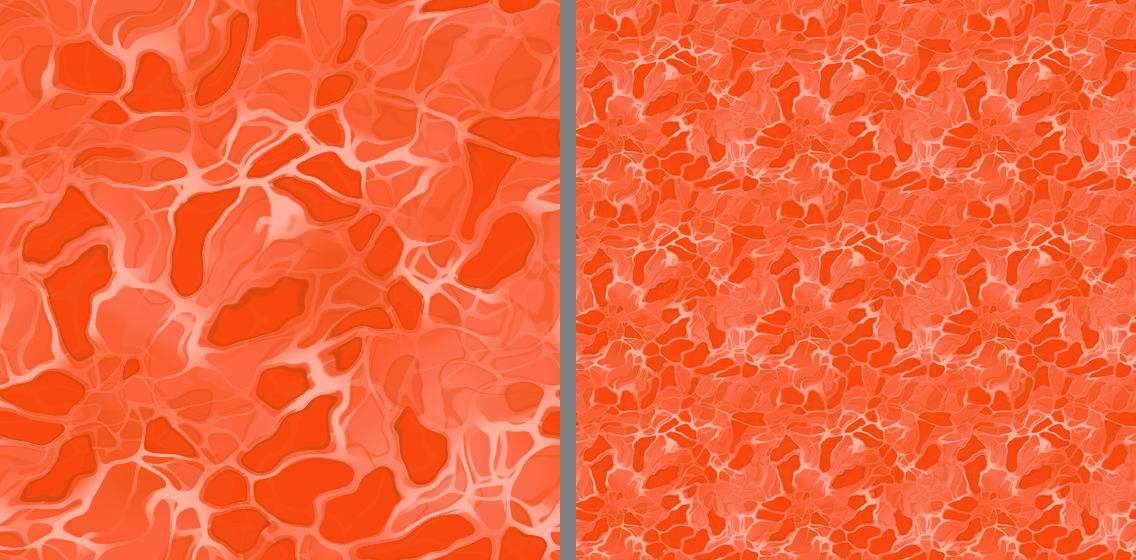
Left, the tile; right, the same tile 3 across and 3 down.
A WebGL 1 fragment shader for this texture:

```glsl
precision highp float;
// Seamless coral marbling: rounded orange pebbles bound by pale branching veins.
// Two sheared, warped Voronoi layers with soft-minimum borders are painted over
// a cloudy base; every lattice and noise wraps, so the tile repeats cleanly.
#define WARP_BROAD 0.100   // large bends of the cells
#define WARP_MID 0.044     // lobes of the cells
#define WARP_FINE 0.012    // small wobbles of the borders
#define ROUNDNESS 15.0     // lower is rounder
#define DARK_SHARE 0.33    // share of deep orange pebbles
#define RIM_WIDTH 0.055    // brown outline of a pebble
#define VEIN_WIDTH 0.050   // typical half width of a vein
#define FINE_VEINS 0.60    // opacity of the faint network
#define GLAZE 0.62         // opacity of the translucent cells
#define FOLDS 0.55         // opacity of the fold lines
#define SHADOW 0.42        // opacity of the dark line beside a vein
uniform vec2 u_resolution;

const vec3 DEEP = vec3(0.965, 0.270, 0.045);
const vec3 RUST = vec3(0.945, 0.325, 0.11);
const vec3 BROWN = vec3(0.82, 0.27, 0.04);
const vec3 ORANGE = vec3(0.985, 0.370, 0.20);
const vec3 CORAL = vec3(0.985, 0.425, 0.295);
const vec3 PINK = vec3(0.99, 0.52, 0.41);
const vec3 PALE = vec3(1.0, 0.69, 0.62);

vec2 hash2(vec2 c) {
  vec3 h = fract(c.xyx * vec3(0.1031, 0.1030, 0.0973));
  h += dot(h, h.yzx + 33.33);
  return fract((h.xx + h.yz) * h.zy);
}

float cornerSlope(vec2 cell, vec2 offset, float period, float seed) {
  float angle = 6.28318 * hash2(mod(cell, period) + seed).x;
  return dot(vec2(cos(angle), sin(angle)), offset);
}

// Gradient noise on the unit tile, with a whole number of lattice cells.
float noise(vec2 uv, float period, float seed) {
  vec2 p = uv * period, i = floor(p), f = p - i, x = vec2(1.0, 0.0);
  vec2 s = f * f * f * (f * (f * 6.0 - 15.0) + 10.0);
  float low = mix(cornerSlope(i, f, period, seed),
                  cornerSlope(i + x, f - x, period, seed), s.x);
  float high = mix(cornerSlope(i + x.yx, f - x.yx, period, seed),
                   cornerSlope(i + 1.0, f - 1.0, period, seed), s.x);
  return mix(low, high, s.y);
}

float cloudAt(vec2 uv) { return noise(uv, 3.0, 71.0); }

// Wraps a sheared lattice cell; grid holds columns, rows and rise per tile.
vec2 wrapCell(vec2 cell, vec3 grid) {
  float turns = floor(cell.x / grid.x);
  cell += turns * vec2(-grid.x, grid.z);
  return vec2(cell.x, mod(cell.y, grid.y));
}

vec2 cellPoint(vec2 cell, vec3 grid, float seed) {
  return 0.02 + 0.96 * hash2(wrapCell(cell, grid) + seed);
}

// Returns rounded border distance, a random value and the cloud of the cell.
vec3 pebbles(vec2 uv, vec3 grid, float seed) {
  vec2 p = vec2(uv.x * grid.x, uv.y * grid.y - uv.x * grid.z);
  vec2 base = floor(p), home = base, toHome = vec2(0.0);
  float nearest = 9.0, sum = 0.0;
  for (int j = -1; j <= 1; j++)
  for (int i = -1; i <= 1; i++) {
    vec2 cell = base + vec2(float(i), float(j));
    vec2 r = cell + cellPoint(cell, grid, seed) - p;
    if (dot(r, r) < nearest) { nearest = dot(r, r); home = cell; toHome = r; }
  }
  for (int j = -2; j <= 2; j++)
  for (int i = -2; i <= 2; i++) {
    if (i == 0 && j == 0) continue;
    vec2 cell = home + vec2(float(i), float(j));
    vec2 r = cell + cellPoint(cell, grid, seed) - p;
    sum += exp(-ROUNDNESS * dot(0.5 * (toHome + r), normalize(r - toHome)));
  }
  vec2 center = (p + toHome) / grid.x;
  center.y = (center.y * grid.x + center.x * grid.z) / grid.y;
  float random = hash2(wrapCell(home, grid) + seed + 57.0).y;
  return vec3(-log(sum) / ROUNDNESS, random, cloudAt(center));
}

void main() {
  vec2 uv = gl_FragCoord.xy / u_resolution;
  vec2 broad = vec2(noise(uv, 4.0, 3.0), noise(uv, 4.0, 19.0));
  vec2 lobes = vec2(noise(uv, 9.0, 31.0), noise(uv, 9.0, 47.0));
  vec2 wobble = vec2(noise(uv, 23.0, 53.0), noise(uv, 23.0, 61.0));
  vec2 bent = uv + WARP_BROAD * broad + WARP_MID * lobes + WARP_FINE * wobble;
  float fold = noise(bent, 6.0, 131.0) + 0.4 * noise(bent, 13.0, 149.0);
  // Cloudy base
  float cloud = cloudAt(uv) + 0.3 * noise(bent, 8.0, 83.0);
  vec3 color = mix(RUST, ORANGE, smoothstep(-0.65, -0.22, cloud));
  color = mix(color, CORAL, smoothstep(0.0, 0.28, cloud));
  color = mix(color, PINK, 0.65 * smoothstep(0.28, 0.60, cloud));
  // Translucent outlined cells and folds
  vec3 small = pebbles(bent + 0.04 * broad.yx, vec3(12.0, 15.0, 3.0), 101.0);
  float glaze = smoothstep(0.065, 0.095, small.x) * step(small.y, 0.28 - 0.35 * small.z);
  float outline = glaze * (1.0 - smoothstep(0.12, 0.15, small.x));
  color = mix(color, mix(RUST, BROWN, 0.45 * outline), GLAZE * glaze);
  color = mix(color, CORAL, 0.45 * step(0.75, small.y) * smoothstep(0.01, 0.04, small.x));
  color = mix(color, RUST, FOLDS * (1.0 - smoothstep(0.012, 0.03, abs(fold))));
  // Deep pebbles with brown rims, each at its own gap from the border
  vec3 large = pebbles(bent, vec3(9.0, 11.0, 3.0), 167.0);
  float inside = large.x - 0.05 - 0.07 * fract(large.y * 37.0);
  float dark = step(large.y, DARK_SHARE - 0.3 * large.z) * smoothstep(-0.01, 0.01, inside);
  float rim = 1.0 - smoothstep(0.65 * RIM_WIDTH, RIM_WIDTH, inside);
  // Pale veins that swell and fade, each with a dark line beside it
  float flow = noise(uv, 5.0, 191.0) + 0.25 * cloud + 0.35 * lobes.x;
  float strength = smoothstep(-0.22, 0.32, flow);
  float width = VEIN_WIDTH * (0.5 + 0.8 * strength);
  float vein = 1.0 - smoothstep(0.55 * width, width, large.x);
  float shadow = smoothstep(width, width + 0.02, large.x)
               * (1.0 - smoothstep(width + 0.03, width + 0.06, large.x));
  color = mix(color, RUST, SHADOW * shadow * smoothstep(-0.1, 0.1, fold));
  // Faint veins, turning into pale branches where the flow is strong
  float branch = smoothstep(0.08, 0.34, flow);
  float reach = 0.042 + 0.03 * branch;
  float thread = 1.0 - smoothstep(0.5 * reach, reach, small.x);
  float visible = max(FINE_VEINS * smoothstep(-0.2, 0.2, fold), 0.85 * branch);
  color = mix(color, mix(PINK, PALE, 0.8 * branch), thread * visible);
  vec3 fill = mix(DEEP, RUST, 0.35 * glaze + 0.3 * thread);
  color = mix(color, mix(fill, BROWN, rim * smoothstep(-0.35, 0.2, fold) * 0.8), 0.97 * dark);
  color = mix(color, mix(PINK, PALE, strength), vein * (0.3 + 0.67 * strength));
  gl_FragColor = vec4(color, 1.0);
}
```
